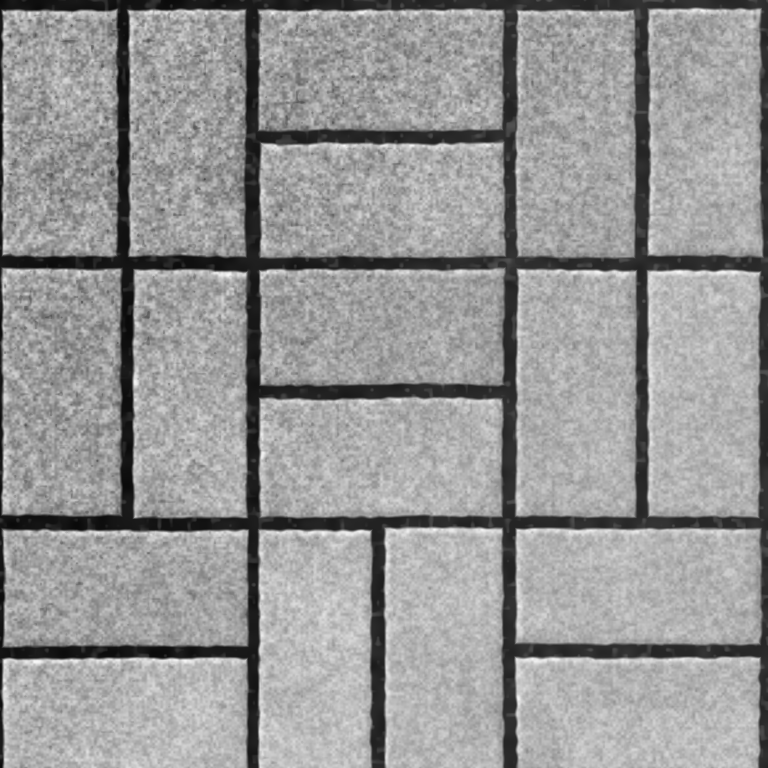
A WebGL 1 fragment shader for this texture:

```glsl
precision highp float;
// Grey paving bricks laid in pairs, with lit bevels, grainy faces and dark joints.
uniform vec2 u_resolution;

const vec2 PITCH = vec2(0.3345, 0.338);     // size of one pair of bricks
const vec2 ORIGIN = vec2(-0.005, -0.019);   // lower left corner of the grid
const float HALF_JOINT = 0.0082;
const float JOINT_DARK = 0.07;
const float JOINT_PALE = 0.17;
const float FACE_GREY = 0.715;

float hash(vec2 p) {
  vec3 q = fract(vec3(p.xyx) * 0.1031);
  q += dot(q, q.yzx + 33.33);
  return fract((q.x + q.y) * q.z);
}

float noise(vec2 p) {
  vec2 i = floor(p);
  vec2 f = fract(p);
  f = f * f * (3.0 - 2.0 * f);
  return mix(mix(hash(i), hash(i + vec2(1.0, 0.0)), f.x),
             mix(hash(i + vec2(0.0, 1.0)), hash(i + vec2(1.0, 1.0)), f.x), f.y);
}

// Sum of octaves, centred on zero.
float fbm(vec2 p) {
  float sum = 0.0;
  float amp = 0.5;
  for (int i = 0; i < 4; i++) {
    sum += amp * (noise(p) - 0.5);
    p = p * 2.03 + 17.3;
    amp *= 0.5;
  }
  return sum;
}

// Uneven edges: a slow drift plus small chips.
vec2 wobble(vec2 p) {
  vec2 drift = vec2(noise(p * 9.0 + 3.0), noise(p * 9.0 + 41.0)) - 0.5;
  vec2 chips = vec2(noise(p * 85.0 + 7.0), noise(p * 85.0 + 63.0)) - 0.5;
  return drift * 0.003 + chips * 0.0028;
}

// Distances inward from the brick edges: left, bottom, right, top.
vec4 brickEdges(vec2 local, vec2 cell, out vec2 brick) {
  float upright = mod(cell.x + min(cell.y, 1.0), 2.0);
  vec2 axis = vec2(upright, 1.0 - upright);
  vec2 split = PITCH * 0.5 + (hash(cell + 5.7) - 0.5) * 0.011;
  vec2 second = axis * step(split, local);
  vec2 low = second * split;
  vec2 high = mix(PITCH, split, axis * (1.0 - second));
  brick = cell * 2.0 + second;
  vec2 shift = (vec2(hash(brick + 11.0), hash(brick + 23.0)) - 0.5) * 0.003;
  return vec4(local - low - shift, high - local + shift) - HALF_JOINT;
}

// Bright worn rim that fades inward from an edge.
float rim(float d, float width) {
  float x = (d - 0.003) / width;
  return exp(-x * x);
}

// Speckled concrete, darker and rougher with age.
float faceTone(vec2 p, vec2 brick, float age) {
  float fine = noise(p * 175.0) + noise(p * 290.0 + 31.0) - 1.0;
  float coarse = noise(p * 90.0 + 57.0) - 0.5;
  float tone = FACE_GREY - 0.115 * age + (hash(brick + 2.0) - 0.5) * 0.05;
  tone += fbm(p * 9.0 + brick * 3.0) * 0.13;
  tone += (fine * 0.15 + coarse * 0.08) * mix(0.7, 1.4, age);
  float pit = smoothstep(0.80, 0.97, noise(p * 150.0 + 91.0));
  return tone - pit * mix(0.04, 0.15, age);
}

float jointTone(vec2 p) {
  float base = mix(JOINT_DARK, JOINT_PALE, smoothstep(0.1, 0.75, p.x));
  float grit = smoothstep(0.65, 1.0, noise(p * 130.0 + 13.0));
  return base + (noise(p * 60.0) - 0.5) * 0.07 + grit * 0.13;
}

void main() {
  vec2 p = gl_FragCoord.xy / u_resolution;
  vec2 grid = (p + wobble(p) - ORIGIN) / PITCH;
  vec2 cell = floor(grid);
  vec2 brick;
  vec4 edge = brickEdges(fract(grid) * PITCH, cell, brick);
  float inside = min(min(edge.x, edge.y), min(edge.z, edge.w));

  // Wear grows towards the upper left.
  float age = smoothstep(-0.5, 0.75, p.y - p.x);
  float face = faceTone(p, brick, age);

  // Light from the upper left: bright left and top rims, shaded far sides.
  float worn = mix(0.45, 1.0, noise(p * 34.0 + 19.0));
  float lit = max(rim(edge.w, 0.0045), rim(edge.x, 0.0045) * 0.8);
  float shade = max(rim(edge.z, 0.006), rim(edge.y, 0.006));
  face += lit * worn * 0.19 - shade * 0.07;

  float mask = smoothstep(-0.002, 0.0028, inside);
  float grey = mix(jointTone(p), face, mask);
  gl_FragColor = vec4(vec3(clamp(grey, 0.0, 1.0)), 1.0);
}
```
